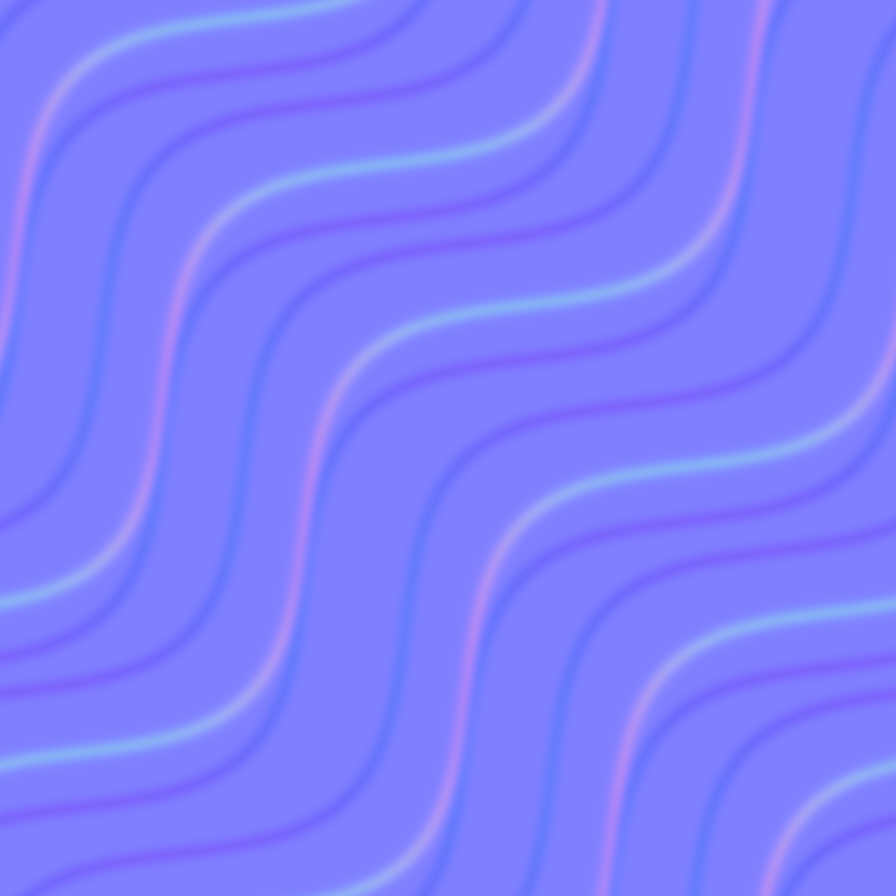
This texture map is drawn by a three.js fragment shader. Its source:

```glsl
varying vec2 vUv;

const float TAU = 6.2831853;
const float WAVE_HEIGHT = 0.1237;
const float EDGE_SOFTNESS = 0.0066;
const float LIT_TILT = 0.38;
const float SHADED_TILT = 0.2;

// Diagonal coordinate bent by one sine wave per tile
float wavyDiagonal(vec2 p, float height) {
  return p.x - p.y + height * cos(TAU * (p.x + p.y));
}

vec2 wavyGradient(vec2 p, float height) {
  float bend = TAU * height * sin(TAU * (p.x + p.y));
  return vec2(1.0 - bend, -1.0 - bend);
}

// Signed distance to the nearest repeat of a line, one repeat per tile
float wrappedOffset(float value, float center) {
  return fract(value - center + 0.5) - 0.5;
}

float softLine(float dist, float softness) {
  float t = dist / softness;
  return exp(-0.5 * t * t);
}

// Surface tilt across the three unevenly spaced folds
vec2 foldTilt(vec2 p, float strength) {
  vec3 centers = vec3(0.2904, 0.6159, 0.9297);
  vec2 gradient = wavyGradient(p, WAVE_HEIGHT);
  float slope = length(gradient);
  float field = wavyDiagonal(p, WAVE_HEIGHT);
  float coverage = 0.0;
  for (int i = 0; i < 3; i++) {
    coverage += softLine(wrappedOffset(field, centers[i]) / slope, EDGE_SOFTNESS);
  }
  return strength * coverage * gradient / slope;
}

// Tangent-space normal with the green axis pointing down
vec3 encodeNormal(vec2 tilt) {
  vec3 normal = vec3(tilt.x, -tilt.y, sqrt(max(1.0 - dot(tilt, tilt), 0.0)));
  return 0.5 + 0.5 * normal;
}

void main() {
  // Lit step with a shaded step on either side
  vec2 tilt = foldTilt(vUv, LIT_TILT);
  tilt += foldTilt(vUv + vec2(0.0, 0.061), -SHADED_TILT);
  tilt += foldTilt(vUv + vec2(0.068, -0.068), -SHADED_TILT);

  gl_FragColor = vec4(encodeNormal(tilt), 1.0);
}
```
